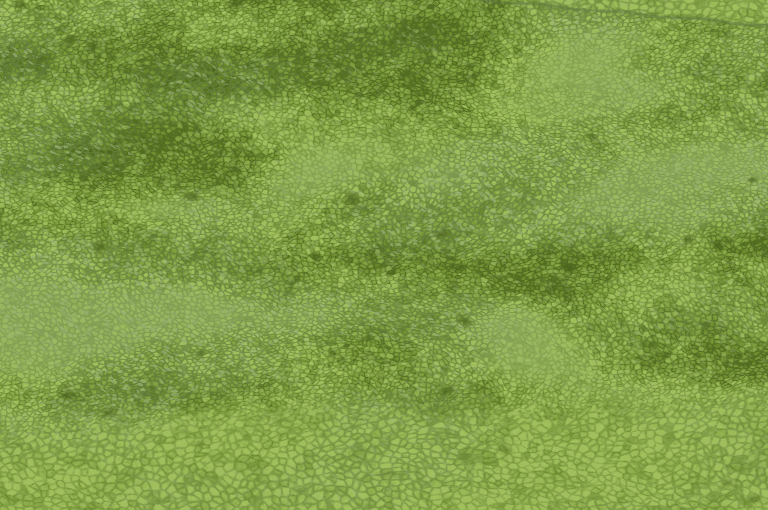
This texture is drawn by a WebGL 2 fragment shader. Its source:

```glsl
#version 300 es
precision highp float;
// Magnified green plant skin: tiny packed cells under soft horizontal patches.
// Cellular noise draws the cells and their slanted glints; scattered soft discs
// make the light and dark patches, the pale veils and the small dark pores.

#define SHADE vec3(0.31, 0.41, 0.11)
#define DEEP  vec3(0.43, 0.55, 0.18)
#define LEAF  vec3(0.51, 0.63, 0.26)
#define LIGHT vec3(0.63, 0.75, 0.36)
#define VEIL  vec3(0.57, 0.68, 0.40)
#define WALL  vec3(0.44, 0.55, 0.30)
#define GLINT vec3(0.62, 0.71, 0.48)
#define FINE_CELLS 112.0
#define COARSE_CELLS 70.0
#define PATCH_SCALE vec2(2.8, 8.5)
#define PORE_SCALE 13.0
#define CONTRAST 1.0

uniform vec2 u_resolution;
out vec4 fragColor;

vec3 hash3(vec2 c) {
  vec3 q = fract(c.xyx * vec3(0.1031, 0.1030, 0.0973));
  q += dot(q, q.yxz + 33.33);
  return fract((q.xxy + q.yzz) * q.zyx);
}

// x: gap between the two nearest centres (0 on a wall), y: random value per cell
vec2 cells(vec2 p) {
  vec2 base = floor(p);
  float nearest = 9.0, second = 9.0, id = 0.0;
  for (int j = -1; j <= 1; j++) {
    for (int i = -1; i <= 1; i++) {
      vec2 c = base + vec2(i, j);
      vec3 r = hash3(c + 71.0);
      float d = length(c + r.xy - p);
      if (d < nearest) {
        second = nearest;
        nearest = d;
        id = r.z;
      } else {
        second = min(second, d);
      }
    }
  }
  return vec2(second - nearest, id);
}

// Sum of soft discs with random sign, about -1 to 1
float patches(vec2 p) {
  vec2 base = floor(p);
  float sum = 0.0;
  for (int j = -1; j <= 1; j++) {
    for (int i = -1; i <= 1; i++) {
      vec2 c = base + vec2(i, j);
      vec3 r = hash3(c + 19.0);
      vec2 d = c + r.xy - p;
      float disc = max(0.0, 1.0 - dot(d, d));
      sum += (2.0 * r.z - 1.0) * disc * disc;
    }
  }
  return sum;
}

// x: dark pores, y: pale bumps
vec2 pores(vec2 p) {
  vec2 base = floor(p), found = vec2(0.0);
  for (int j = -1; j <= 1; j++) {
    for (int i = -1; i <= 1; i++) {
      vec2 c = base + vec2(i, j);
      vec3 r = hash3(c + 137.0);
      float d = length((c + r.xy - p) * vec2(1.0, 1.5));
      float disc = 1.0 - smoothstep(0.04, 0.18 + 0.14 * r.x, d);
      if (r.z < 0.13) found.x = max(found.x, disc);
      if (r.z > 0.93) found.y = max(found.y, disc);
    }
  }
  return found;
}

void main() {
  vec2 uv = gl_FragCoord.xy / u_resolution.y;

  // Gentle bending of the tissue
  vec2 p = uv + 0.010 * vec2(sin(uv.y * 17.0), sin(uv.x * 5.0 + 2.0 * sin(uv.y * 9.0)));
  p += 0.003 * vec2(sin(p.y * 61.0 + p.x * 23.0), sin(p.x * 47.0 - p.y * 31.0));

  // Lighter bands with larger cells: along the bottom and in the upper right corner
  float rim = p.y - 0.145 - 0.04 * p.x;
  float seam = uv.y - 1.085 + 0.09 * uv.x + 0.002 * sin(uv.x * 40.0);
  float corner = smoothstep(-0.004, 0.012, seam);
  float band = max(1.0 - smoothstep(-0.03, 0.06, rim), corner);

  // Broad light and dark patches
  float broad = patches(p * PATCH_SCALE + vec2(3.0, 5.0));
  float mottle = patches(p * vec2(6.0, 16.0) + 40.0);
  float flecks = patches(p * vec2(24.0, 34.0) + 90.0);
  float gray = smoothstep(-0.5, 0.5, patches(p * vec2(4.0, 10.0) + 160.0));
  float veil = smoothstep(0.2, 1.0, broad + 0.45 * mottle) * (1.0 - band);

  // Cells, fine in the middle and coarse in the bands
  vec2 fine = cells(p * FINE_CELLS * vec2(0.8, 1.1));
  vec2 coarse = cells(p * COARSE_CELLS * vec2(0.85, 1.15) + 11.0);
  vec2 cell = mix(fine, coarse, band);
  float body = smoothstep(0.0, 0.5, cell.x);
  float grain = cells(p * FINE_CELLS * vec2(1.5, 1.9) + 31.0).y - 0.5;
  float relief = 0.50 * (body - 0.52) + 0.52 * (cell.y - 0.5) + 0.28 * grain;

  // Short slanted dashes lying across the cells
  mat2 slant = mat2(0.92, 0.39, -0.39, 0.92);
  vec2 dash = cells(slant * p * vec2(75.0, 165.0) + 200.0);
  float glint = smoothstep(0.05, 0.45, dash.x) * smoothstep(0.6, 0.85, dash.y);

  // Tone and colour
  float tone = 0.49 + 0.48 * broad + 0.26 * mottle + 0.16 * flecks;
  tone = mix(tone, 0.76 + 0.10 * mottle + 0.12 * flecks, band);
  tone = min(tone, 0.80) + CONTRAST * relief * (1.0 - 0.45 * veil) * (1.0 - 0.25 * band);
  vec3 color = mix(SHADE, DEEP, smoothstep(-0.15, 0.32, tone));
  color = mix(color, LEAF, smoothstep(0.25, 0.62, tone));
  color = mix(color, LIGHT, smoothstep(0.55, 1.05, tone));
  color = mix(color, WALL, (0.15 + 0.55 * gray) * (1.0 - body) * (1.0 - 0.4 * band));
  color = mix(color, GLINT, (0.25 + 0.4 * gray) * glint * (1.0 - 0.5 * band));
  color = mix(color, VEIL, 0.4 * veil);

  // Pores, bumps and the dark seam of the corner
  vec2 spot = pores(p * PORE_SCALE);
  color = mix(color, SHADE * 0.9, 0.6 * spot.x * (1.0 - 0.5 * band));
  color = mix(color, LIGHT, 0.4 * spot.y);
  color = mix(color, WALL * 0.85, 0.5 * (1.0 - smoothstep(0.001, 0.005, abs(seam))));
  fragColor = vec4(color, 1.0);
}
```
